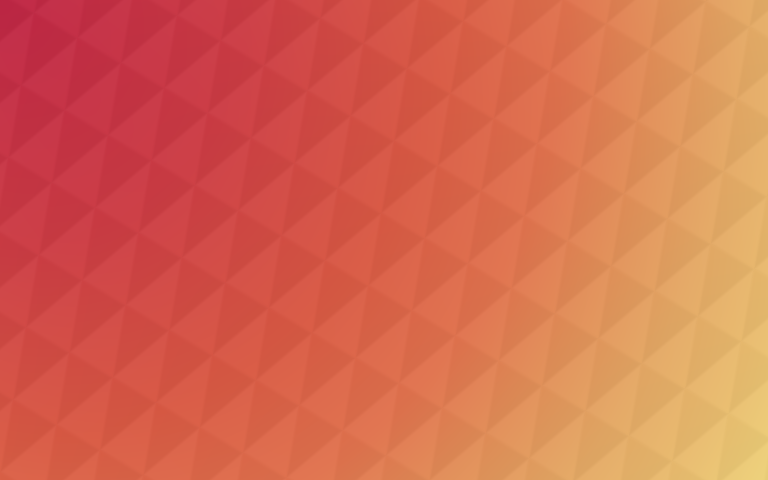
Give the GLSL for this background, as a WebGL 2 fragment shader.

```glsl
#version 300 es
precision highp float;
// A warm radial gradient, crimson at the upper left to pale gold at the lower right,
// under a tilted lattice of isosceles triangles. Each lattice cell is cut along its
// diagonal into a shaded and a lit half, both strongest beside that diagonal.

#define TILT 0.5236                  // slope of the triangle rows, radians
#define BASE 0.1044                  // triangle base, in canvas heights
#define ROW 0.1440                   // triangle height, in canvas heights
#define ANCHOR vec2(0.7942, 0.4442)  // one lattice corner, measured from the top left
#define SHADE 0.028                  // darkening of shaded halves
#define LIGHT 0.024                  // whitening of lit halves
#define EDGE 0.0045                  // half width of the soft facet edges

uniform vec2 u_resolution;
out vec4 fragColor;

const int STOPS = 8;
const float radii[STOPS] = float[](0.0, 0.52, 0.92, 1.19, 1.37, 1.55, 1.73, 1.885);
const vec3 colors[STOPS] = vec3[](
    vec3(0.75, 0.15, 0.27), vec3(0.80, 0.235, 0.265),
    vec3(0.85, 0.35, 0.265), vec3(0.88, 0.45, 0.305),
    vec3(0.885, 0.56, 0.345), vec3(0.895, 0.66, 0.395),
    vec3(0.915, 0.74, 0.435), vec3(0.93, 0.82, 0.475));

// Piecewise linear colour ramp over the distance from the corner.
vec3 warmRamp(float r) {
    vec3 color = colors[0];
    for (int i = 1; i < STOPS; i++) {
        float t = clamp((r - radii[i - 1]) / (radii[i] - radii[i - 1]), 0.0, 1.0);
        color = mix(color, colors[i], t);
    }
    return color;
}

// Skewed lattice coordinates: x along a row, y across the rows.
vec2 latticeCoord(vec2 p) {
    vec2 along = vec2(cos(TILT), sin(TILT));
    vec2 across = vec2(-along.y, along.x);
    vec2 d = p - ANCHOR;
    float row = dot(d, across) / ROW;
    return vec2(dot(d, along) / BASE - 0.5 * row, row);
}

void main() {
    // Height units, with y running down from the top left corner
    vec2 p = vec2(gl_FragCoord.x, u_resolution.y - gl_FragCoord.y) / u_resolution.y;
    vec3 color = warmRamp(length(p));

    // Signed depth inside the halves: positive in shade, negative in light
    vec2 cell = fract(latticeCoord(p));
    float diagonal = 1.0 - cell.x - cell.y;
    float depth = diagonal > 0.0
        ? min(diagonal, min(cell.x, cell.y))
        : -min(-diagonal, min(1.0 - cell.x, 1.0 - cell.y));
    float softness = max(EDGE, 0.8 / u_resolution.y) / BASE;
    float shaded = smoothstep(-softness, softness, depth);

    // Facet tones
    float strength = 1.25 - 0.75 * abs(diagonal);
    vec3 dark = color * (1.0 - SHADE * strength);
    vec3 lit = mix(color, vec3(1.0), LIGHT * strength);
    fragColor = vec4(mix(lit, dark, shaded), 1.0);
}
```
